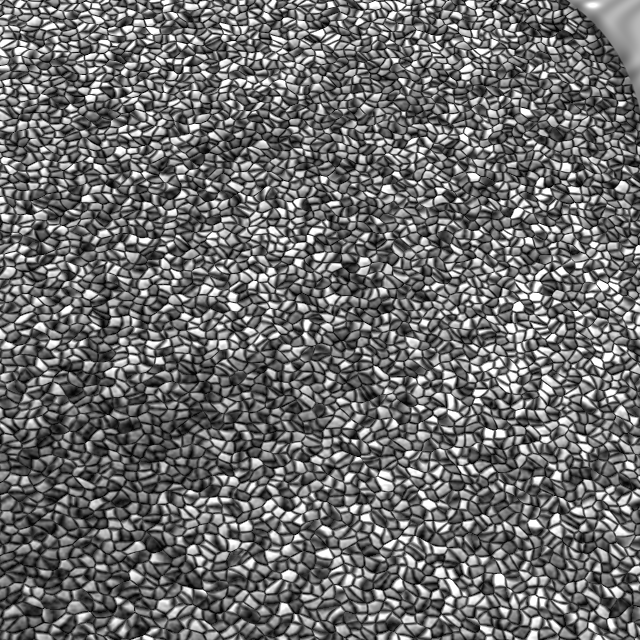
Reproduce this texture procedurally as a Shadertoy shader.

```glsl
// Grey pile carpet seen at a slant: small rounded tufts with dark gaps.
// Weighted cellular noise forms the tufts, wide soft patches vary the light,
// and a smooth pale fold of cloth covers the upper right corner.

const vec2 LIGHT_DIR = vec2(-0.35, 0.94);
const float GAP_TONE = 0.17;
const float TUFT_DARK = 0.36;
const float TUFT_PALE = 0.98;

vec2 hash2(vec2 p) {
    vec3 q = fract(vec3(p.xyx) * vec3(0.1031, 0.1030, 0.0973));
    q += dot(q, q.yzx + 33.33);
    return fract((q.xx + q.yz) * q.zy);
}

mat2 rotation(float angle) {
    float c = cos(angle), s = sin(angle);
    return mat2(c, s, -s, c);
}

float valueNoise(vec2 p) {
    vec2 cell = floor(p), f = fract(p);
    f = f * f * (3.0 - 2.0 * f);
    float low = mix(hash2(cell).x, hash2(cell + vec2(1, 0)).x, f.x);
    float high = mix(hash2(cell + vec2(0, 1)).x, hash2(cell + vec2(1, 1)).x, f.x);
    return mix(low, high, f.y);
}

float softSpot(vec2 uv, vec2 center, vec2 size) {
    vec2 d = (uv - center) / size;
    return exp(-dot(d, d));
}

// Tufts shrink towards the top and grow rounder towards the right.
vec2 carpetSpace(vec2 uv) {
    float across = (uv.x - 0.5) * (52.0 + 19.0 * uv.y) + 7.0 * uv.x * uv.x;
    float along = 57.0 * uv.y + 18.0 * uv.y * uv.y + 4.0 * uv.x;
    vec2 p = vec2(across, along) + 100.0;
    return p + 0.22 * sin(p.yx * vec2(1.7, 1.3) + 2.0 * sin(p * 0.37));
}

// The highest of the nearby domes wins; closeness to the next marks a gap.
float tuftTone(vec2 p, float contrast) {
    vec2 home = floor(p);
    float best = -9.0, second = -9.0;
    vec2 bestOffset = vec2(0.0), bestCell = home;
    for (int j = -1; j <= 1; j++) {
        for (int i = -1; i <= 1; i++) {
            vec2 cell = home + vec2(i, j);
            vec2 rnd = hash2(cell);
            vec2 offset = p - cell - 0.06 - 0.88 * rnd;
            vec2 shape = hash2(cell + 57.0);
            vec2 local = rotation((shape.x - 0.5) * 1.5) * offset;
            local *= vec2(0.86, 1.14);
            float height = 0.28 * shape.y - dot(local, local);
            if (height > best) {
                second = best;
                best = height;
                bestOffset = offset;
                bestCell = cell;
            } else {
                second = max(second, height);
            }
        }
    }
    float body = smoothstep(-0.04, 0.58, best - second);
    float dye = mix(TUFT_DARK, TUFT_PALE, hash2(bestCell + 131.0).x);
    float light = dot(bestOffset, LIGHT_DIR) * 0.34 * contrast;
    return dye * mix(GAP_TONE, 1.0, body) + light * (0.35 + 0.65 * body);
}

float patchLight(vec2 uv) {
    float light = 1.03 + 0.05 * sin(uv.x * 9.0 + 3.0 * sin(uv.y * 7.0));
    light += 0.16 * softSpot(uv, vec2(0.87, 0.56), vec2(0.2, 0.22));
    light += 0.14 * softSpot(uv, vec2(0.3, 0.98), vec2(0.4, 0.13));
    light -= 0.30 * softSpot(uv, vec2(0.04, 0.16), vec2(0.2, 0.24));
    light -= 0.22 * softSpot(uv, vec2(0.3, 0.36), vec2(0.27, 0.09));
    light -= 0.18 * softSpot(uv, vec2(0.4, 0.78), vec2(0.15, 0.07));
    light -= 0.13 * softSpot(uv, vec2(0.6, 0.61), vec2(0.12, 0.1));
    light -= 0.20 * softSpot(uv, vec2(0.92, 0.9), vec2(0.09, 0.13));
    return light;
}

// Positive inside the cloth fold.
float foldDistance(vec2 uv) {
    return uv.x - 0.885 - 0.14 * (1.0 - exp(-10.0 * (1.0 - uv.y)));
}

float foldTone(vec2 uv, float inside) {
    float crease = sin(uv.x * 130.0 - uv.y * 70.0 + 2.0 * sin(uv.y * 60.0));
    float glint = softSpot(uv, vec2(0.925, 0.992), vec2(0.012, 0.005));
    return 0.46 + 0.2 * smoothstep(0.0, 0.03, inside) + 0.06 * crease + 0.4 * glint;
}

void mainImage(out vec4 fragColor, in vec2 fragCoord) {
    vec2 uv = fragCoord / iResolution.xy;

    // Tufts with fibre grain, lit by broad patches
    float contrast = mix(1.2, 0.85, uv.x);
    float tone = tuftTone(carpetSpace(uv), contrast) * patchLight(uv);
    vec2 fibre = rotation(0.25) * uv;
    tone += 0.20 * (valueNoise(fibre * vec2(130.0, 190.0)) - 0.5);
    tone += 0.10 * (valueNoise(uv * 260.0 + 40.0) - 0.5);
    tone += 0.025;

    // Cloth fold and its contact shadow
    float inside = foldDistance(uv);
    tone *= 1.0 - 0.4 * smoothstep(-0.03, 0.0, inside);
    tone = mix(tone, foldTone(uv, inside), smoothstep(-0.002, 0.002, inside));

    fragColor = vec4(vec3(clamp(tone, 0.02, 1.0)), 1.0);
}
```
